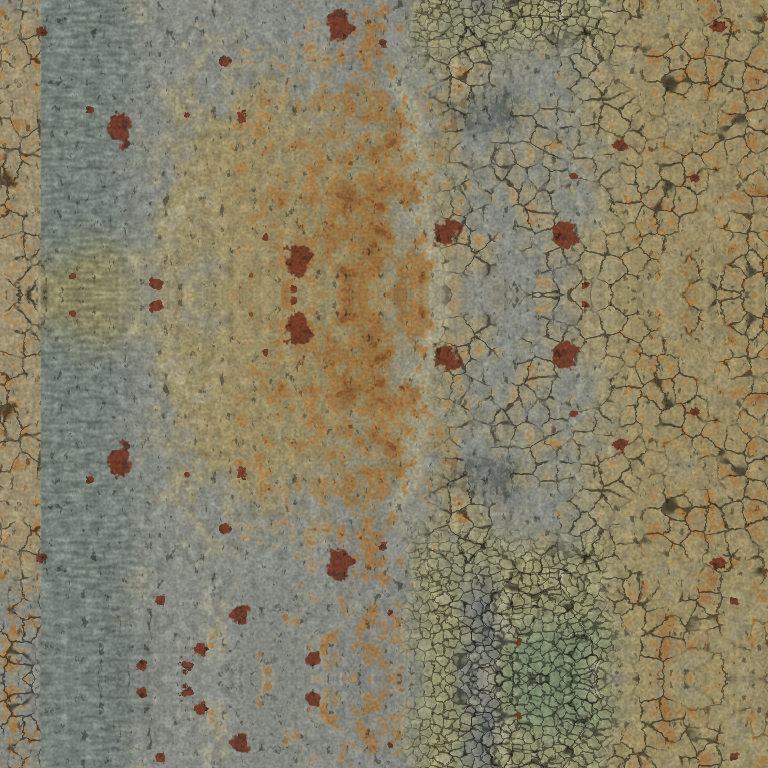
Reproduce this texture procedurally as a Shadertoy shader.

```glsl
// Weathered painted metal: grey and olive paint, rust blooms, crackle and red chips, mirrored vertically.

vec2 hash2(vec2 p) {
    vec3 q = fract(p.xyx * vec3(0.1031, 0.1030, 0.0973));
    q += dot(q, q.yzx + 33.33);
    return fract((q.xx + q.yz) * q.zy);
}

float corner(vec2 cell, vec2 offset) {
    return dot(hash2(cell) * 2.0 - 1.0, offset);
}

float gradientNoise(vec2 p) {
    vec2 i = floor(p), f = fract(p);
    vec2 u = f * f * f * (f * (f * 6.0 - 15.0) + 10.0);
    vec2 e = vec2(1, 0);
    return mix(mix(corner(i, f), corner(i + e, f - e), u.x),
               mix(corner(i + e.yx, f - e.yx), corner(i + 1.0, f - 1.0), u.x), u.y);
}

float fbm(vec2 p) {
    float sum = 0.0, amp = 1.0;
    for (int i = 0; i < 4; i++) {
        sum += amp * gradientNoise(p);
        p = mat2(1.6, 1.2, -1.2, 1.6) * p + 17.3;
        amp *= 0.62;
    }
    return sum;
}

// Soft-edged interval from a to b
float band(float x, float a, float b, float soft) {
    return smoothstep(a - soft, a + soft, x) - smoothstep(b - soft, b + soft, x);
}

// Gap between the two nearest cell centres: zero along the cracks
float crackGap(vec2 p) {
    vec2 cell = floor(p);
    float near = 9.0, next = 9.0;
    for (int y = -1; y <= 1; y++)
    for (int x = -1; x <= 1; x++) {
        vec2 c = cell + vec2(x, y);
        float d = length(c + hash2(c) - p);
        next = min(next, max(near, d));
        near = min(near, d);
    }
    return next - near;
}

// Ragged chips scattered one per chosen cell
float chips(vec2 p, float density, float radius) {
    vec2 cell = floor(p);
    float cover = 0.0, ragged = 0.16 * fbm(p * 5.0);
    for (int y = -1; y <= 1; y++)
    for (int x = -1; x <= 1; x++) {
        vec2 c = cell + vec2(x, y), pick = hash2(c + 71.0);
        float size = radius * (0.35 + 0.65 * pick.y);
        float d = length(c + hash2(c + 9.0) - p) + ragged * size * 6.0;
        cover = max(cover, step(pick.x, density) * (1.0 - smoothstep(size * 0.85, size * 1.1, d)));
    }
    return cover;
}

void mainImage(out vec4 fragColor, in vec2 fragCoord) {
    vec2 uv = fragCoord / iResolution.xy;
    float m = abs(fract(uv.y - 0.116) - 0.5);
    vec2 p = vec2(uv.x, m);
    vec2 q = p + 0.035 * vec2(fbm(p * 8.0), fbm(p * 8.0 + 40.0));

    float blotch = fbm(p * vec2(16, 12) + 5.0);
    float flake = fbm(p * 34.0 + 23.0);
    float grain = fbm(p * 75.0 + 61.0);
    float streak = fbm(p * vec2(80, 16) + 31.0);
    float weave = gradientNoise(p * vec2(45, 190));

    // Grey and tan paint
    float warm = band(q.x, 0.22, 0.54, 0.07) * (1.0 - smoothstep(0.12, 0.42, q.y))
               + 0.4 * band(q.x, 0.54, 0.78, 0.04) + smoothstep(0.73, 0.84, q.x);
    vec3 col = mix(vec3(0.53, 0.54, 0.51), vec3(0.60, 0.55, 0.40),
                   smoothstep(0.1, 0.9, warm + 0.7 * blotch + 0.3 * flake));

    // Teal brushed panel with an olive belt, and the peeling strip beside it
    float strip = 1.0 - smoothstep(0.0515, 0.0545, uv.x);
    float panel = (1.0 - smoothstep(0.13, 0.23, q.x)) * (1.0 - strip);
    vec3 teal = mix(vec3(0.45, 0.49, 0.46), vec3(0.53, 0.51, 0.36), 1.0 - smoothstep(0.03, 0.1, q.y));
    col = mix(col, teal, panel * 0.85);
    col = mix(col, vec3(0.61, 0.56, 0.44), strip * (1.0 - smoothstep(0.33, 0.42, q.y)));

    // Yellow and green crackled paint
    float crackle = band(q.x, 0.54, 0.79, 0.02) * smoothstep(0.28, 0.37, q.y);
    col = mix(col, vec3(0.60, 0.59, 0.42), crackle * 0.75);
    col = mix(col, vec3(0.44, 0.52, 0.42), 0.7 * band(q.x, 0.65, 0.77, 0.03) * smoothstep(0.38, 0.46, q.y));
    col = mix(col, vec3(0.44, 0.46, 0.46), 0.8 * band(q.x, 0.6, 0.64, 0.02) * smoothstep(0.32, 0.4, q.y));

    // Pale flakes and the bent pale streak
    col = mix(col, vec3(0.67, 0.66, 0.58), 0.6 * smoothstep(0.05, 0.5, flake * 0.6 + blotch * 0.6) * (1.0 - panel));
    float bend = q.x - 0.018 * cos(m * 14.0);
    col = mix(col, vec3(0.65, 0.64, 0.54), 0.75 * band(bend, 0.525, 0.553, 0.009) * (1.0 - smoothstep(0.26, 0.34, m)));

    // Dark worn patches
    float worn = band(q.x, 0.55, 0.7, 0.03) * band(q.y, 0.19, 0.28, 0.03)
               + 0.8 * band(q.x, 0.12, 0.17, 0.02) * smoothstep(0.27, 0.35, q.y)
               + 0.7 * band(q.x, 0.3, 0.41, 0.03) * smoothstep(0.3, 0.4, q.y);
    col = mix(col, vec3(0.30, 0.32, 0.31), 0.75 * smoothstep(0.45, 0.85, worn * 0.65 + 0.5 * grain + 0.35 * streak));

    // Rust blooms with darker cores
    float rustZone = 0.55 * band(q.x, 0.28, 0.55, 0.07) * (1.0 - 0.4 * smoothstep(0.1, 0.4, m))
                   + 0.25 * band(q.x, 0.44, 0.54, 0.03) + 0.3 * band(q.x, 0.55, 0.78, 0.04)
                   + 0.48 * smoothstep(0.76, 0.85, q.x) + 0.45 * strip - 0.3 * panel - 0.35 * crackle;
    float rust = rustZone + 0.6 * flake + 0.45 * grain + 0.35 * blotch + 0.2 * streak;
    col = mix(col, vec3(0.58, 0.40, 0.20), 0.72 * smoothstep(0.5, 0.85, rust));
    col = mix(col, vec3(0.42, 0.25, 0.13), 0.75 * smoothstep(0.9, 1.25, rust));

    // Cracks: wide plates on the right, fine ones in the crackled paint
    vec2 warp = 0.006 * vec2(grain, flake);
    float plates = (smoothstep(0.53, 0.6, q.x) + strip) * smoothstep(-0.15, 0.25, blotch + 0.1);
    col *= 1.0 - 0.5 * plates * (1.0 - smoothstep(0.02, 0.12, crackGap((p + warp) * 36.0)));
    col *= 1.0 - 0.45 * crackle * (1.0 - smoothstep(0.04, 0.2, crackGap((p + warp) * 75.0)));

    // Red chips, large and small
    float chip = max(chips(p * 7.0, 0.3, 0.13), chips(p * 17.0 + 50.0, 0.1, 0.15));
    col = mix(col, mix(vec3(0.46, 0.22, 0.14), vec3(0.27, 0.16, 0.13), smoothstep(-0.1, 0.4, grain)), chip * 0.9);

    // Brushed lines, pits and surface grain
    col *= 1.0 + 0.28 * weave * panel + 0.1 * streak + 0.2 * grain;
    col *= 1.0 + 0.2 * gradientNoise(p * 240.0);
    col *= 1.0 - 0.35 * smoothstep(0.3, 0.6, fbm(p * vec2(95, 60) + 83.0));
    fragColor = vec4(clamp(col, 0.0, 1.0), 1.0);
}
```
